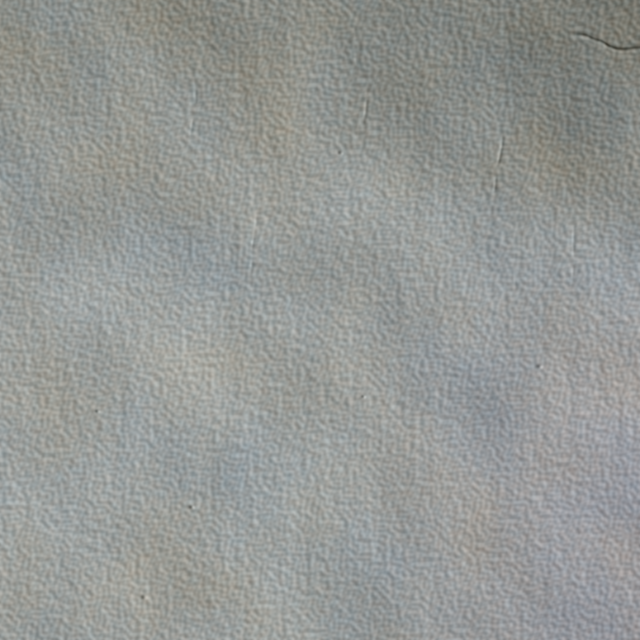
Give the GLSL for this texture, as a WebGL 2 fragment shader.

```glsl
#version 300 es
precision highp float;
// Weathered grey plaster wall: a fine embossed grain over soft, tinted
// blotches and faint vertical trowel streaks, darkening towards the top.
// Gradient noise drives the surface; hashed loops scatter scratches and pits.

uniform vec2 u_resolution;
out vec4 fragColor;

const vec3 PLASTER = vec3(0.601, 0.616, 0.607);
const vec3 WARM_TINT = vec3(0.030, 0.004, -0.030);
const vec3 LILAC_TINT = vec3(0.010, -0.006, 0.016);
const vec3 TOP_SHADE = vec3(0.070, 0.078, 0.096);
const vec2 LIGHT_DIR = vec2(0.80, 0.60);
const float GRAIN_FREQ = 135.0;
const float GRAIN_RELIEF = 0.088;
const float COARSE_RELIEF = 0.035;
const float GRAIN_CHROMA = 0.022;
const float BLOTCH_DEPTH = 0.060;
const float STREAK_DEPTH = 0.022;
const float CORNER_SHADE = 0.075;
const int SCRATCHES = 7;
const int PITS = 6;

// Two hashed values in 0..1 for an integer cell
vec2 hash2(ivec2 cell) {
    uvec2 v = uvec2(cell) * 1664525u + 1013904223u;
    v.x += v.y * 1664525u;
    v.y += v.x * 1664525u;
    v ^= v >> 16u;
    v.x += v.y * 1664525u;
    v.y += v.x * 1664525u;
    v ^= v >> 16u;
    return vec2(v >> 8u) / 16777216.0;
}

float cornerSlope(ivec2 cell, vec2 offset) {
    float angle = 6.28319 * hash2(cell).x;
    return dot(vec2(cos(angle), sin(angle)), offset);
}

// Gradient noise, roughly -0.7..0.7
float gradientNoise(vec2 p) {
    ivec2 c = ivec2(floor(p));
    vec2 f = fract(p);
    vec2 s = f * f * f * (f * (f * 6.0 - 15.0) + 10.0);
    float low = mix(cornerSlope(c, f),
                    cornerSlope(c + ivec2(1, 0), f - vec2(1, 0)), s.x);
    float high = mix(cornerSlope(c + ivec2(0, 1), f - vec2(0, 1)),
                     cornerSlope(c + ivec2(1, 1), f - vec2(1, 1)), s.x);
    return mix(low, high, s.y);
}

// Height difference along the light direction
float emboss(vec2 p, float reach) {
    return gradientNoise(p + LIGHT_DIR * reach) - gradientNoise(p - LIGHT_DIR * reach);
}

// Lit on one side of a line, shaded on the other
float ridge(float d, float width) {
    float t = d / width;
    return 2.3 * t * exp(-t * t);
}

// Thin, broken, nearly vertical scratches
float scratches(vec2 uv) {
    float shade = 0.0;
    for (int i = 0; i < SCRATCHES; i++) {
        vec2 centre = hash2(ivec2(i, 301));
        vec2 shape = hash2(ivec2(i, 417));
        float halfLength = mix(0.03, 0.15, shape.x * shape.x);
        float along = uv.y - centre.y;
        float wobble = 0.006 * gradientNoise(vec2(uv.y * 16.0, float(i) * 7.3));
        float across = uv.x - centre.x - along * mix(-0.02, 0.13, shape.y) - wobble;
        float fade = 1.0 - smoothstep(0.5, 1.0, abs(along) / halfLength);
        float broken = smoothstep(-0.35, 0.3, gradientNoise(vec2(uv.y * 38.0, float(i) * 3.7)));
        shade -= ridge(across, 0.0032) * fade * broken * mix(0.03, 0.10, shape.y);
    }
    return shade;
}

// Tiny dark holes with a bright far rim
float pits(vec2 uv) {
    float shade = 0.0;
    for (int i = 0; i < PITS; i++) {
        vec2 d = uv - hash2(ivec2(i, 733));
        float radius = mix(0.0025, 0.0042, hash2(ivec2(i, 851)).x);
        vec2 rim = d - vec2(1.5, -0.3) * radius;
        shade -= 0.20 * exp(-dot(d, d) / (radius * radius));
        shade += 0.14 * exp(-dot(rim, rim) / (radius * radius));
    }
    return shade;
}

// Sagging crack by the upper right corner
float cornerCrack(vec2 uv) {
    float path = 0.951 - 0.026 * smoothstep(0.88, 0.98, uv.x)
               + 0.006 * gradientNoise(vec2(uv.x * 45.0, 2.6));
    float d = uv.y - path;
    float fade = smoothstep(0.885, 0.925, uv.x);
    return fade * (0.08 * exp(-pow((d + 0.005) / 0.003, 2.0))
                 - 0.19 * exp(-pow(d / 0.0026, 2.0)));
}

void main() {
    vec2 uv = gl_FragCoord.xy / u_resolution;

    // Broad tone: blotches drawn out along a falling diagonal, and streaks
    vec2 slant = vec2(uv.x + uv.y, uv.y - uv.x) * 0.7071;
    float blotch = gradientNoise(slant * vec2(7.0, 4.0) + 11.0)
                 + 0.5 * gradientNoise(slant * vec2(15.0, 9.0) + 37.0);
    float streak = gradientNoise(uv * vec2(34.0, 5.0) + 5.0)
                 + 0.6 * gradientNoise(uv * vec2(80.0, 9.0) + 61.0);
    float tone = BLOTCH_DEPTH * blotch + STREAK_DEPTH * streak;
    tone -= CORNER_SHADE * smoothstep(0.55, 0.0, distance(uv, vec2(1.0, 1.02)));
    tone += 0.016 * (0.5 - uv.x);

    // Fine relief
    vec2 g = uv * GRAIN_FREQ;
    float relief = GRAIN_RELIEF * emboss(g, 0.42)
                 + COARSE_RELIEF * emboss(g * 0.52 + 19.0, 0.40);
    relief += scratches(uv) + pits(uv) + cornerCrack(uv);

    // Colour: warm and cool patches, lilac lower right, brownish top
    float warmth = gradientNoise(uv * 6.0 + 23.0) + 0.5 * gradientNoise(uv * 17.0 + 71.0);
    vec3 color = PLASTER + tone + relief + WARM_TINT * warmth;
    color += LILAC_TINT * smoothstep(0.45, 1.0, uv.x) * smoothstep(0.8, 0.2, uv.y);
    color -= TOP_SHADE * smoothstep(0.5, 1.1, uv.y);
    color += GRAIN_CHROMA * vec3(1.0, -0.3, -1.0) * gradientNoise(g * 0.6 + 43.0);
    fragColor = vec4(clamp(color, 0.0, 1.0), 1.0);
}
```
